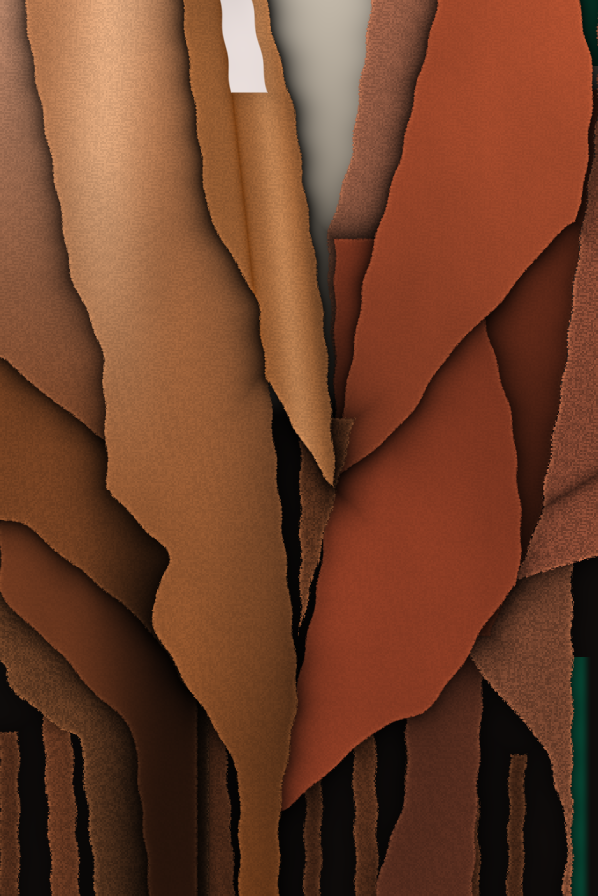
Write a WebGL 2 fragment shader that draws this texture.

```glsl
#version 300 es
precision highp float;
// Draped hides of tan and russet leather with fuzzy cut edges, before a pale wall.
uniform vec2 u_resolution;
out vec4 fragColor;

vec3 col;
float grain, soft, pixel;

float hash(vec2 p) {
  return fract(sin(dot(p, vec2(127.1, 311.7))) * 43758.5);
}

float bump(float t) {
  return exp(-t * t);
}

// Layered sines: soft creases in the hide
float creases(vec2 p) {
  float sum = 0., amp = .5;
  for (int i = 0; i < 4; i++) {
    p = mat2(.8, -.6, .6, .8) * p * 1.9 + 1.3;
    sum += amp * sin(p.x + 1.5 * sin(p.y));
    amp *= .55;
  }
  return sum;
}

// Offset x of an edge through four knots, y runs along it
float bend(float t, vec4 x, vec4 y) {
  vec3 k = clamp((t - y.xyz) / (y.yzw - y.xyz), 0., 1.);
  k = mix(k, smoothstep(0., 1., k), .35);
  return x.x + dot(x.yzw - x.xyz, k);
}

// Approximate signed distance, positive beyond the edge
float edge(vec2 p, vec4 x, vec4 y) {
  float h = .01, lo = bend(p.y - h, x, y), hi = bend(p.y + h, x, y);
  return (p.x - .5 * (lo + hi)) / length(vec2(1., (hi - lo) / (2. * h)));
}

// Cast a shadow, lay the hide, then light its cut rim
void sheet(float d, vec3 tone, float shadow, float fuzz) {
  col *= 1. - shadow * exp(min(d, 0.) / .022);
  d += (grain - .5) * .004 * fuzz;
  tone *= soft * (1. + (grain - .5) * .6 * fuzz * fuzz);
  tone += fuzz * vec3(.2, .13, .08) * (.3 + grain) * exp(-abs(d - .003) / .003);
  col = mix(col, tone, smoothstep(-pixel, pixel, d));
}

void main() {
  vec2 p = gl_FragCoord.xy / u_resolution * vec2(1., 1.5);
  pixel = 1. / u_resolution.x;
  grain = hash(floor(p * 340.));
  soft = 1. + .07 * creases(p * vec2(5., 3.));
  float x = p.x, y = p.y, drop = 1.5 - y, d;
  p += .002 * vec2(sin(y * 75.), sin(x * 83.));

  // Wall, dark hollow and green slivers
  col = mix(vec3(.065, .05, .045), vec3(.77, .73, .67) - .35 * drop, smoothstep(.8, .85, y));
  float sliver = smoothstep(.945, .96, x) * (y > 1.39 ? 1. : step(y, .4) * smoothstep(.99, .97, x));
  col = mix(col, vec3(.03, .33, .24), sliver);

  // Narrow scraps hanging along the bottom
  for (int i = 0; i < 11; i++) {
    float k = float(i), r = hash(vec2(k, 4.));
    float middle = .015 + .085 * k + .1 * (.2 - y) * (r - .3);
    d = min(.012 + .014 * r - abs(p.x - middle), .22 + .16 * r - y);
    sheet(d, vec3(.44, .24, .14) * (.5 + .5 * r), .4, .7);
  }

  // Suede beneath the russet hides
  sheet(min(p.x - .63 - .05 * smoothstep(0., .2, y), .79 + .05 * y - p.x), vec3(.33, .17, .115), .4, .5);
  d = edge(p, vec4(.78, .92, .95, .94), vec4(.41, .23, .1, 0));
  sheet(min(min(d, .957 - p.x), .6 - y), vec3(.43, .25, .17), .5, .75);

  // Pale suede against the wall
  d = edge(p, vec4(.62, .59, .547, .56), vec4(1.5, 1.25, 1.1, .83));
  sheet(min(min(d, .78 - x), y - .75), vec3(.63, .39, .29) * (1. - .3 * drop), .2, .6);

  // Far right: shaded hide and rough suede
  float seam = edge(p, vec4(1, .95, .905, .82), vec4(1.32, .93, .64, .435));
  d = min(min(-seam, x - .75), min(y - .435, 1.35 - y));
  sheet(d, vec3(.4, .17, .1) * (.4 + .6 * y), .5, .35);
  float fold = exp(-abs(y - .105 - .6 * x) / .012);
  sheet(min(seam, y - .27 - .3 * x), vec3(.5, .27, .19) * (1. - .5 * fold), .5, .8);

  // Lower russet hide
  d = edge(p, vec4(.56, .537, .49, .465), vec4(.74, .56, .3, .14));
  d = min(d, edge(p.yx, vec4(.14, .285, .31, .53), vec4(.465, .645, .713, .87)));
  d = min(d, -edge(p, vec4(.862, .873, .86, .808), vec4(.5, .6, .78, .98)));
  sheet(min(d, 1.1 - y), vec3(.55, .235, .14) * (1.2 - .35 * x), .6, .35);

  // Upper russet hide
  d = edge(p, vec4(.732, .684, .605, .56), vec4(1.5, 1.3, 1.01, .72));
  d = min(d, edge(p.yx, vec4(.7, .765, .94, 1.13), vec4(.56, .65, .78, .96)));
  d = min(d, -edge(p, vec4(.967, .993, .98, .96), vec4(1.5, 1.37, 1.2, 1.12)));
  sheet(d, vec3(.6, .27, .16) * (.6 + .33 * y), .75, .35);

  // Left: overlapping brown tiers, darker toward the great hide
  float shade = 1. - .65 * smoothstep(.1, .28, x);
  d = edge(p, vec4(0, .117, .225, .25), vec4(.504, .387, .27, 0));
  sheet(min(d + .09, .35 - x), vec3(.4, .24, .14) * shade, .3, .75);
  sheet(min(d, .33 - x), vec3(.43, .22, .12) * shade, .7, .35);
  d = edge(p.yx, vec4(.63, .543, .455, .338), vec4(.03, .137, .244, .322));
  sheet(min(d, .34 - x), vec3(.45, .25, .13) * shade, .75, .5);
  d = edge(p.yx, vec4(.905, .836, .79, .755), vec4(0, .08, .14, .19));
  sheet(min(d, .25 - x), vec3(.17, -.03, -.14) + .37 * y, .75, .5);

  // Great tan hide with a lit fold
  d = y > .68
    ? edge(p, vec4(.04, .115, .172, .18), vec4(1.5, 1.05, .91, .68))
    : edge(p, vec4(.18, .285, .25, .4), vec4(.68, .57, .47, .2));
  d = min(d, -edge(p, vec4(.4, .45, .498, .467), vec4(1.3, .87, .34, .14)));
  float sheen = bump((x - .2 - .03 * sin(y * 4.)) / .075) * smoothstep(.6, 1.25, y);
  vec3 tone = vec3(.5, .27, .12) + .11 * y + sheen * vec3(.18, .2, .19);
  sheet(d, tone * (1. - .25 * smoothstep(.3, .48, x)), .65, .45);

  // Rolled tan hide, its rough underside first
  sheet(min(min(p.x - .502, .386 + .26 * y - p.x), .8 - y), vec3(.34, .19, .11), .4, .8);
  d = edge(p, vec4(.305, .345, .432, .445), vec4(1.5, 1.15, .99, .855));
  d = min(d, edge(p.yx, vec4(.875, .79, .73, .68), vec4(.445, .488, .525, .56)));
  d = min(d, -edge(p, vec4(.445, .498, .547, .56), vec4(1.5, 1.28, .91, .7)));
  float roll = x - .371 - .11 * drop;
  tone = vec3(.57, .35, .19) - .12 * exp(-abs(roll) / .006);
  tone += vec3(.14, .13, .11) * bump((roll - .055) / .025);
  sheet(d, tone * (1. - .4 * smoothstep(.08, .12, roll)), .8, .45);

  // Blank white tag
  d = min(min(p.x - .367 - .13 * drop, .42 + .18 * drop - p.x), y - 1.345);
  sheet(d, vec3(.86, .82, .81), .15, 0.);

  fragColor = vec4(col, 1.);
}
```
